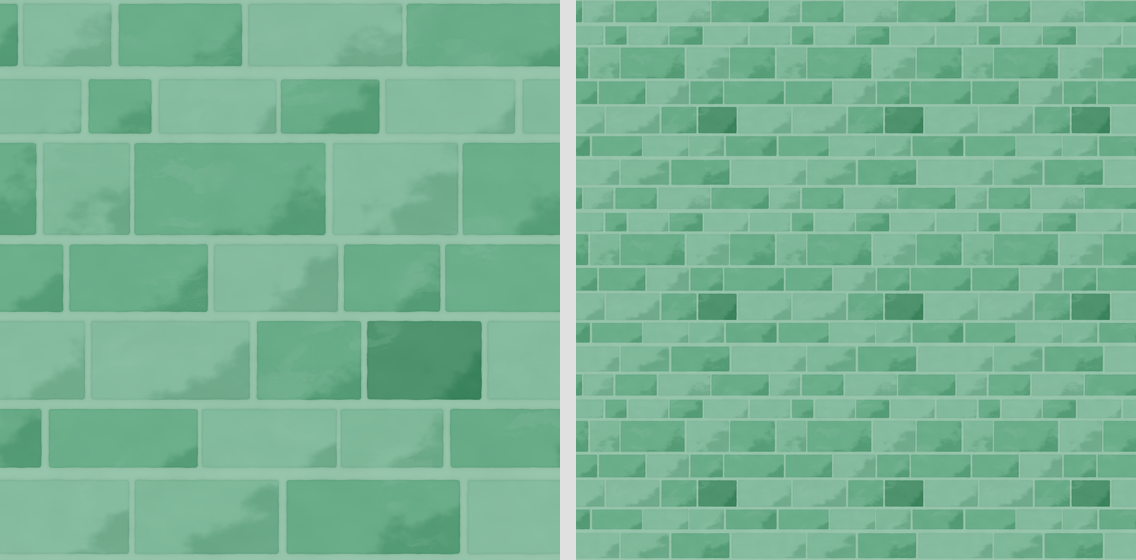
Left: one tile. Right: repeated 3 by 3.
A Shadertoy shader for this texture:

```glsl
// Seven courses of soft green bricks of mixed length with pale mortar.
// Joints are evenly spaced, then jittered by a hash; each brick is a rounded box
// with a ragged shadow in its lower right corner and faint wrapping wear.

#define MORTAR vec3(0.585, 0.770, 0.670)
#define LIGHT  vec3(0.526, 0.736, 0.626)
#define MID    vec3(0.412, 0.675, 0.535)
#define DARK   vec3(0.310, 0.580, 0.435)
#define SHADOW vec3(0.080, 0.062, 0.072)
#define JITTER 0.56
#define CORNER 0.005
#define WEAR   0.16

const int ROWS = 7;
const float BRICKS = 28.0;
// Course boundaries, bricks per course and first joint, from the bottom up
const float EDGE[8] = float[8](0.0, 0.152, 0.276, 0.433, 0.570, 0.751, 0.868, 1.0);
const float COUNT[7] = float[7](3.0, 4.0, 4.0, 4.0, 4.0, 5.0, 4.0);
const float START[7] = float[7](0.194, 0.056, 0.178, 0.083, 0.018, 0.126, 0.233);

float hash(vec2 p) {
    vec3 q = fract(vec3(p.xyx) * 0.1031);
    q += dot(q, q.yzx + 33.33);
    return fract((q.x + q.y) * q.z);
}

// Slope of the noise at one lattice point, wrapped to the period
float corner(vec2 cell, vec2 offset, vec2 period) {
    float a = 6.2832 * hash(mod(cell, period) + period * 1.7);
    return dot(vec2(cos(a), sin(a)), offset);
}

float gradientNoise(vec2 uv, vec2 period) {
    vec2 p = uv * period, i = floor(p), f = p - i;
    vec2 w = f * f * f * (f * (f * 6.0 - 15.0) + 10.0), e = vec2(1.0, 0.0);
    return mix(mix(corner(i, f, period), corner(i + e, f - e, period), w.x),
               mix(corner(i + e.yx, f - e.yx, period), corner(i + 1.0, f - 1.0, period), w.x), w.y);
}

float fbm(vec2 uv, vec2 period) {
    float sum = 0.0, amp = 1.0;
    for (int i = 0; i < 4; i++) {
        sum += amp * gradientNoise(uv, period);
        period *= 2.0;
        amp *= 0.5;
    }
    return sum;
}

// Joint k of a course, in units of its mean brick length
float joint(float k, float row, float count) {
    return k + JITTER * (hash(vec2(mod(k, count) + 3.0, row + 11.0)) - 0.5);
}

float jointHalfWidth(float k, float row, float count) {
    return mix(0.0035, 0.0068, hash(vec2(mod(k, count) + 41.0, row + 5.0)));
}

float bedHalfWidth(int edge) {
    float h = hash(vec2(float(edge % ROWS) + 7.0, 23.0));
    return mix(0.0080, 0.0125, h * h);
}

float roundedBox(vec2 p, vec2 halfSize, float radius) {
    vec2 q = abs(p) - halfSize + radius;
    return length(max(q, 0.0)) + min(max(q.x, q.y), 0.0) - radius;
}

void mainImage(out vec4 fragColor, in vec2 fragCoord) {
    vec2 uv = fragCoord / iResolution.xy;
    float soft = max(0.0013, 0.8 / iResolution.y);

    // Find the course and the number of its first brick
    float y = fract(uv.y - 0.002), firstId = 0.0;
    int r = 0;
    for (int i = 1; i < ROWS; i++) {
        if (y > EDGE[i]) { r = i; firstId += COUNT[i - 1]; }
    }

    // Find the brick between two jittered joints
    float row = float(r), count = COUNT[r];
    float x = fract(uv.x - START[r]) * count, k = floor(x);
    if (x < joint(k, row, count)) k -= 1.0;
    else if (x >= joint(k + 1.0, row, count)) k += 1.0;
    vec2 p = vec2(x / count, y);
    vec2 lo = vec2(joint(k, row, count) / count + jointHalfWidth(k, row, count),
                   EDGE[r] + bedHalfWidth(r));
    vec2 hi = vec2(joint(k + 1.0, row, count) / count - jointHalfWidth(k + 1.0, row, count),
                   EDGE[r + 1] - bedHalfWidth(r + 1));
    float id = firstId + mod(k, count);

    // Signed distance to the brick, with a slightly uneven outline
    float blotch = fbm(uv, vec2(12.0, 16.0)), fine = fbm(uv, vec2(34.0, 48.0));
    float d = roundedBox(p - 0.5 * (lo + hi), 0.5 * (hi - lo), CORNER) + 0.0011 * fine;

    // Tone: half the bricks light, the rest mid, a single one dark
    float rank = mod(id * 11.0 + 12.0, BRICKS), vary = hash(vec2(id + 2.0, 61.0));
    vec3 brick = rank < 13.5 ? mix(LIGHT, MID, 0.35 * pow(vary, 4.0)) : MID;
    if (rank > BRICKS - 1.5) brick = DARK;
    brick += 0.016 * (vary - 0.5) + 0.012 * blotch;

    // Ragged shadow in the lower right corner, then a thin darker rim
    vec2 fromCorner = vec2(hi.x - p.x, p.y - lo.y) / (hi.y - lo.y);
    float reach = mix(0.55, 1.1, hash(vec2(id + 9.0, 17.0)));
    float ramp = dot(fromCorner, vec2(0.85, 1.2)) + 0.55 * blotch;
    brick -= SHADOW * (1.0 - smoothstep(reach - 0.28, reach + 0.16, ramp));
    brick -= 0.028 * smoothstep(-0.0045, 0.0, d);

    // Mortar, palest along the middle of the joints
    vec3 mortar = MORTAR - 0.035 * exp(-max(d, 0.0) / 0.003) + 0.014 * blotch;
    vec3 color = mix(brick, mortar, smoothstep(-soft, soft, d));

    // Faint pale smears and broken scratches over everything
    float patches = smoothstep(0.0, 0.45, fbm(uv + 0.37, vec2(5.0, 6.0)));
    float smear = smoothstep(0.02, 0.22, fbm(uv + 0.02 * blotch, vec2(9.0, 21.0)));
    float scratch = 1.0 - smoothstep(0.0, 0.06, abs(fine + 0.4 * blotch));
    color = mix(color, MORTAR + 0.01, WEAR * patches * (smear + 0.6 * scratch));
    fragColor = vec4(color, 1.0);
}
```
